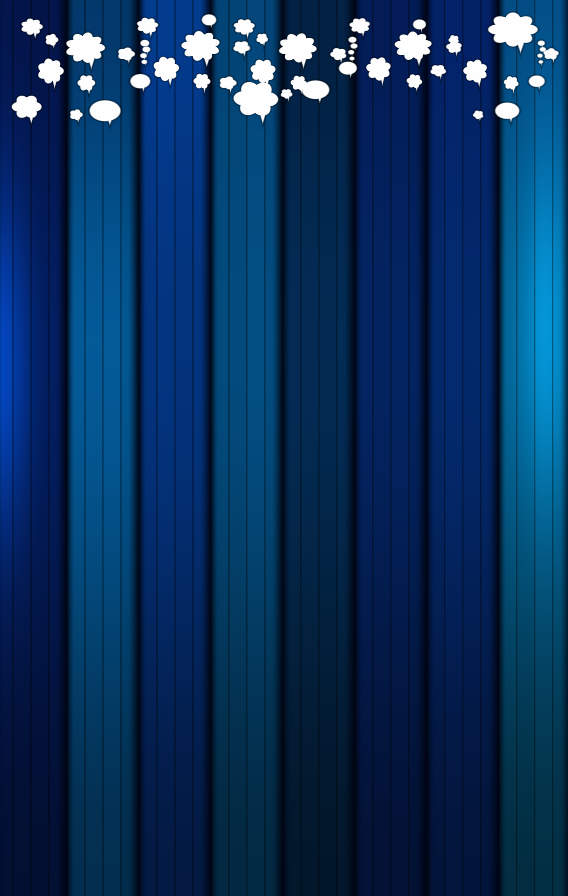
This background is drawn by a Shadertoy shader. Its source:

```glsl
// Eight blue vertical panels with dark seams, fine grooves and two side glows,
// topped by a band of white cloud bubbles. Panels come from a repeated fract();
// bubbles are rows of scalloped polar shapes. Lengths are in canvas widths.

const float PANEL_PITCH = 0.1267;
const float SEAM_ORIGIN = 0.498;
const float SEAM_FADE_LEFT = 0.021;
const float SEAM_FADE_RIGHT = 0.014;
const float SEAM_OVERLAP = 0.005;
const float GROOVES = 4.0;
const float GROOVE_WIDTH = 0.0014;
const float GROOVE_DEPTH = 0.38;
const float BRIGHT_HEIGHT = 0.62;
const float SHORT_PITCH = 0.187;
const float LONG_PITCH = 0.354;
const float ODD_SHIFT = 0.0165;
const vec3 LEFT_GLOW = vec3(0.0, 0.16, 0.38);
const vec3 RIGHT_GLOW = vec3(0.0, 0.20, 0.26);
const vec3 SEAM_COLOR = vec3(0.0, 0.01, 0.06);
const vec3 BUBBLE_WHITE = vec3(0.995);

const vec3 TOP[8] = vec3[8](
    vec3(0.01, 0.08, 0.29), vec3(0.01, 0.22, 0.42), vec3(0.01, 0.23, 0.55), vec3(0.01, 0.27, 0.47),
    vec3(0.01, 0.13, 0.27), vec3(0.01, 0.11, 0.34), vec3(0.01, 0.13, 0.40), vec3(0.01, 0.30, 0.52));
const vec3 MIDDLE[8] = vec3[8](
    vec3(0.01, 0.11, 0.36), vec3(0.01, 0.35, 0.59), vec3(0.01, 0.20, 0.49), vec3(0.01, 0.30, 0.50),
    vec3(0.01, 0.17, 0.33), vec3(0.01, 0.14, 0.38), vec3(0.01, 0.16, 0.42), vec3(0.01, 0.37, 0.56));
const vec3 BOTTOM[8] = vec3[8](
    vec3(0.01, 0.06, 0.20), vec3(0.01, 0.18, 0.31), vec3(0.01, 0.10, 0.26), vec3(0.01, 0.16, 0.26),
    vec3(0.01, 0.09, 0.17), vec3(0.01, 0.07, 0.21), vec3(0.01, 0.08, 0.23), vec3(0.01, 0.18, 0.26));

// Soft spot of light with separate spreads along x and y.
float glow(vec2 uv, vec2 center, vec2 spread) {
    vec2 d = (uv - center) / spread;
    return exp(-dot(d, d));
}

vec3 panels(vec2 uv) {
    float s = (uv.x - SEAM_ORIGIN) / PANEL_PITCH;
    float f = fract(s);
    int panel = clamp(int(floor(s)) + 4, 0, 7);

    // Vertical colour ramp
    vec3 color = mix(BOTTOM[panel], MIDDLE[panel], smoothstep(0.0, BRIGHT_HEIGHT, uv.y));
    color = mix(color, TOP[panel], smoothstep(BRIGHT_HEIGHT, 1.0, uv.y));
    color += LEFT_GLOW * glow(uv, vec2(0.0, 0.59), vec2(0.05, 0.19));
    color += RIGHT_GLOW * glow(uv, vec2(0.96, 0.635), vec2(0.05, 0.20));

    // Slightly different tone per strip, with thin grooves between strips
    float strip = s * GROOVES;
    float id = floor(strip);
    color *= 1.0 + 0.02 * sin(id * 2.3) + 0.015 * sin(id * 5.1);
    float grooveDistance = abs(fract(strip + 0.5) - 0.5) * PANEL_PITCH / GROOVES;
    float groove = 1.0 - smoothstep(0.3 * GROOVE_WIDTH, 1.3 * GROOVE_WIDTH, grooveDistance);
    color *= 1.0 - GROOVE_DEPTH * groove;

    // Dark folds on both sides of each seam
    float fold = smoothstep(-SEAM_OVERLAP, SEAM_FADE_RIGHT, f * PANEL_PITCH)
               * smoothstep(-SEAM_OVERLAP, SEAM_FADE_LEFT, (1.0 - f) * PANEL_PITCH);
    return mix(SEAM_COLOR, color, fold);
}

// Distance to a row of bubbles; y grows downwards, odd bubbles rise by lift and
// sit further right, sizes change by growth per step. Zero lobes give an oval.
float bubbleRow(vec2 q, vec2 start, float pitch, float count, vec2 radius,
                float lobes, float lift, float growth) {
    float k = clamp(round((q.x - start.x) / pitch), 0.0, count - 1.0);
    vec2 center = start + vec2(k * pitch, 0.0) + vec2(ODD_SHIFT, -lift) * mod(k, 2.0);
    radius *= 1.0 + growth * k;
    vec2 d = (q - center) / radius;
    float angle = atan(d.y, d.x);
    float body = length(d) - 0.75 - 0.22 * abs(cos(0.5 * lobes * (angle + k)));
    float tail = max(abs(d.x - 0.3) - 0.25 * (1.3 - d.y), -d.y);
    return min(body, tail) * min(radius.x, radius.y);
}

float bubbles(vec2 q) {
    // Closely spaced clouds, with a larger one closing the top row
    float d = bubbleRow(q, vec2(0.150, 0.084), SHORT_PITCH, 4.0, vec2(0.036, 0.028), 9.0, 0.003, -0.02);
    d = min(d, bubbleRow(q, vec2(0.903, 0.052), SHORT_PITCH, 1.0, vec2(0.045, 0.031), 8.0, 0.0, 0.0));
    d = min(d, bubbleRow(q, vec2(0.089, 0.125), SHORT_PITCH, 5.0, vec2(0.024, 0.023), 7.0, 0.004, -0.02));
    d = min(d, bubbleRow(q, vec2(0.222, 0.095), SHORT_PITCH, 5.0, vec2(0.016, 0.012), 5.0, 0.012, -0.03));
    d = min(d, bubbleRow(q, vec2(0.152, 0.146), SHORT_PITCH, 5.0, vec2(0.016, 0.015), 6.0, 0.003, -0.04));
    d = min(d, bubbleRow(q, vec2(0.056, 0.047), SHORT_PITCH, 4.0, vec2(0.020, 0.015), 7.0, 0.002, -0.02));

    // Widely spaced clouds
    d = min(d, bubbleRow(q, vec2(0.091, 0.070), LONG_PITCH, 3.0, vec2(0.012, 0.011), 5.0, 0.002, -0.1));
    d = min(d, bubbleRow(q, vec2(0.401, 0.146), LONG_PITCH, 2.0, vec2(0.016, 0.012), 5.0, 0.022, -0.1));
    d = min(d, bubbleRow(q, vec2(0.134, 0.202), LONG_PITCH, 3.0, vec2(0.012, 0.010), 5.0, 0.037, -0.1));
    d = min(d, bubbleRow(q, vec2(0.047, 0.188), 0.387, 2.0, vec2(0.027, 0.022), 6.0, 0.014, 0.5));

    // Oval speech bubbles
    d = min(d, bubbleRow(q, vec2(0.185, 0.195), LONG_PITCH, 3.0, vec2(0.028, 0.019), 0.0, 0.037, -0.11));
    d = min(d, bubbleRow(q, vec2(0.247, 0.143), 0.349, 3.0, vec2(0.018, 0.013), 0.0, 0.023, -0.1));
    d = min(d, bubbleRow(q, vec2(0.368, 0.035), LONG_PITCH, 2.0, vec2(0.013, 0.010), 0.0, -0.008, -0.1));

    // Trails of shrinking dots
    for (int i = 0; i < 4; i++) {
        float t = float(i);
        vec2 start = vec2(0.255 + 0.003 * sin(t * 2.0), 0.076 + 0.011 * t);
        vec2 size = vec2(0.008, 0.006) * (1.0 - 0.12 * t);
        d = min(d, bubbleRow(q, start, 0.349, 3.0, size, 0.0, 0.006, -0.1));
    }
    return d;
}

void mainImage(out vec4 fragColor, in vec2 fragCoord) {
    vec2 uv = fragCoord / iResolution.xy;
    vec2 fromTop = vec2(fragCoord.x, iResolution.y - fragCoord.y) / iResolution.x;
    float pixel = 1.0 / iResolution.x;

    vec3 color = panels(uv);
    float d = bubbles(fromTop);
    color *= 1.0 - 0.4 * (1.0 - smoothstep(0.0, 0.004, d));
    color = mix(color, BUBBLE_WHITE, 1.0 - smoothstep(-0.7 * pixel, 0.7 * pixel, d));
    fragColor = vec4(color, 1.0);
}
```
